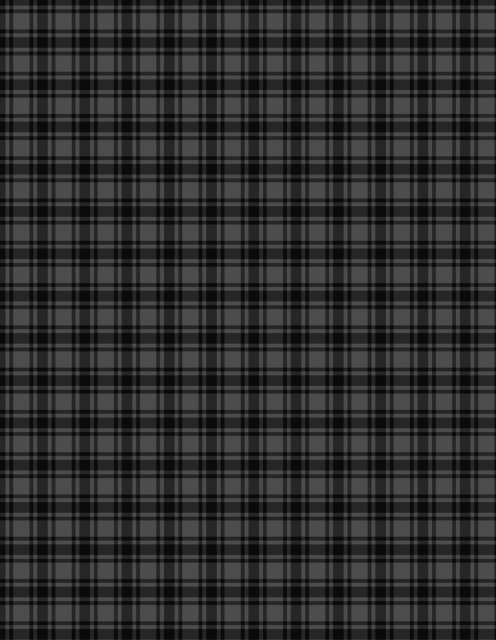
Write a WebGL 1 fragment shader that draws this pattern.

```glsl
precision highp float;
// Charcoal tartan: wide dark bands flanked by thin stripes, crossing on grey cloth.

uniform vec2 u_resolution;

float hash(vec2 p) {
  return fract(sin(dot(p, vec2(127.1, 311.7))) * 43758.5453);
}

// Coverage of a stripe from its distance to the centre line.
float stripe(float dist, float halfWidth, float soft) {
  return 1.0 - smoothstep(-soft, soft, dist - halfWidth);
}

// One wide band with a thin stripe on each side, mirrored about the repeat.
float sett(float x, float soft) {
  float d = abs(fract(x + 0.5) - 0.5);
  return max(stripe(d, 0.126, soft), stripe(abs(d - 0.262), 0.045, soft));
}

void main() {
  // Repeats measured from the top left corner, 15.14 down the canvas.
  vec2 fromTop = vec2(gl_FragCoord.x, u_resolution.y - gl_FragCoord.y);
  vec2 cloth = fromTop / u_resolution.y * 15.14 - 0.004;
  float soft = 0.8 * 15.14 / u_resolution.y;

  // Warp and weft each darken the cloth; crossings are nearly black.
  float warp = sett(cloth.x, soft);
  float weft = sett(cloth.y, soft);
  float oneBand = mix(0.30, 0.15, warp);
  float twoBands = mix(0.15, 0.04, warp);
  float shade = mix(oneBand, twoBands, weft);

  // Faint diagonal twill and uneven threads.
  float twill = sin(6.28318 * 12.0 * (cloth.x + cloth.y));
  float thread = hash(floor(cloth * 30.0)) - 0.5;
  shade *= 1.0 + 0.025 * twill + 0.04 * thread;

  gl_FragColor = vec4(vec3(shade), 1.0);
}
```
